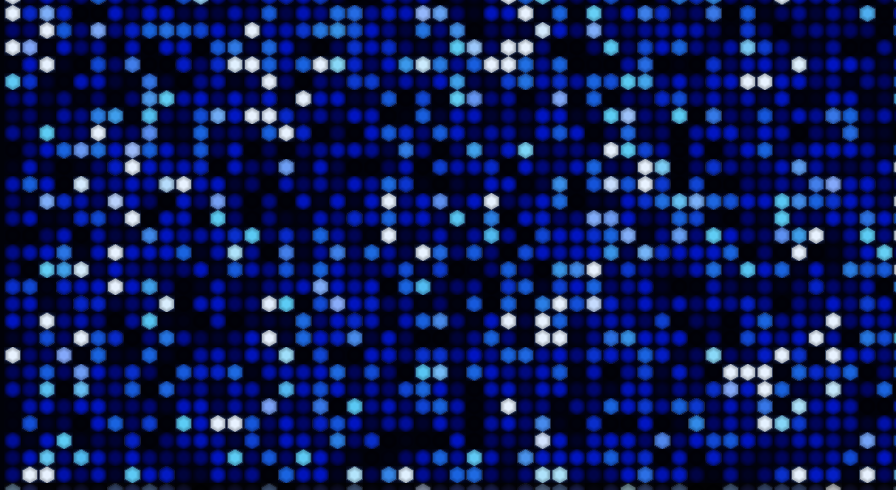
Write a WebGL 1 fragment shader that draws this pattern.

```glsl
precision highp float;
// Wall of small glowing hexagonal lamps on a square grid, from black through blue to icy white.

uniform vec2 u_resolution;

const float COLUMNS = 52.42;                  // cells across the canvas width
const vec2 GRID_SHIFT = vec2(0.25, 0.387);    // offset of the first full cell, in cells
const float APOTHEM = 0.43;                   // lamp half width, in cells
const float EDGE_SOFT = 0.035;                // minimum edge blur, in cells
const float PATCHINESS = 0.07;                // strength of dark and light areas
const float RIM_WIDTH = 0.035;
const float HALO = 0.22;                      // light spilled into the gaps

const vec3 GAP = vec3(0.003, 0.006, 0.035);
const vec3 NAVY = vec3(0.005, 0.02, 0.38);
const vec3 BLUE = vec3(0.005, 0.08, 0.76);
const vec3 AZURE = vec3(0.10, 0.39, 0.88);
const vec3 CYAN = vec3(0.36, 0.80, 0.96);
const vec3 LAVENDER = vec3(0.52, 0.66, 0.98);
const vec3 WHITE = vec3(0.91, 0.95, 1.0);
const vec3 RIM = vec3(0.24, 0.30, 0.26);

float hash(vec2 cell, float seed) {
  vec2 p = fract(cell * vec2(0.1031, 0.1137) + seed * 0.371);
  p += dot(p, p.yx + 33.33);
  return fract((p.x + p.y) * p.x * 17.31 + p.y * 91.7);
}

// Layered sines: slow drift of brightness over the wall
float patches(vec2 c) {
  return sin(c.x * 0.43 + 1.7 * sin(c.y * 0.31))
       + 0.7 * sin(c.y * 0.71 - c.x * 0.23 + 2.0)
       + 0.5 * sin(c.x * 1.13 + c.y * 0.47);
}

// Distance measure of a hexagon with points at top and bottom
float hexRadius(vec2 p) {
  p = abs(p);
  return max(p.x, 0.5 * p.x + 0.866 * p.y);
}

vec3 lampColor(float level, float tint) {
  vec3 pale = mix(CYAN, LAVENDER, smoothstep(0.45, 0.9, tint));
  vec3 c = mix(GAP, NAVY, smoothstep(0.06, 0.30, level));
  c = mix(c, BLUE, smoothstep(0.30, 0.62, level));
  c = mix(c, AZURE, smoothstep(0.66, 0.83, level));
  c = mix(c, pale, smoothstep(0.83, 0.93, level));
  return mix(c, WHITE, smoothstep(0.94, 0.99, level));
}

void main() {
  float pixel = COLUMNS / u_resolution.x;
  vec2 grid = gl_FragCoord.xy * pixel - GRID_SHIFT;
  vec2 cell = floor(grid);
  vec2 p = grid - cell - 0.5;

  // Lamp state
  float level = clamp(hash(cell, 1.0) + PATCHINESS * patches(cell), 0.0, 1.0);
  vec3 lamp = lampColor(level, hash(cell, 2.0));
  float bright = smoothstep(0.55, 0.88, level);

  // Dim lamps look round and blurred, bright ones crisp and six-sided
  float radius = mix(length(p) * 0.96, hexRadius(p), 0.35 + 0.65 * bright);
  float soft = max(pixel * 0.6, EDGE_SOFT) + 0.05 * (1.0 - bright);
  float body = 1.0 - smoothstep(APOTHEM - soft, APOTHEM + soft, radius);
  float shade = 1.0 - mix(0.38, 0.26, bright) * smoothstep(0.16, APOTHEM, radius);

  // Spill and thin worn rim
  float spill = HALO * exp(-8.0 * max(radius - APOTHEM, 0.0));
  float rimSoft = max(pixel * 0.5, RIM_WIDTH);
  float rim = 1.0 - smoothstep(0.0, rimSoft, abs(radius - APOTHEM - 0.035));
  rim *= bright * (0.25 + 0.75 * hash(cell, 3.0));

  vec3 glow = lamp * vec3(0.35, 0.5, 1.0) * spill;
  vec3 color = mix(GAP + glow, lamp * shade, body);
  color += RIM * rim * (1.0 - body) * 0.65;

  // Faded grey row at the bottom and empty left margin
  float grey = dot(color, vec3(0.3, 0.5, 0.2));
  color = mix(color, vec3(grey * 0.65), 0.75 * (1.0 - step(0.0, cell.y)));
  color = mix(GAP, color, step(0.0, cell.x));

  gl_FragColor = vec4(color, 1.0);
}
```
